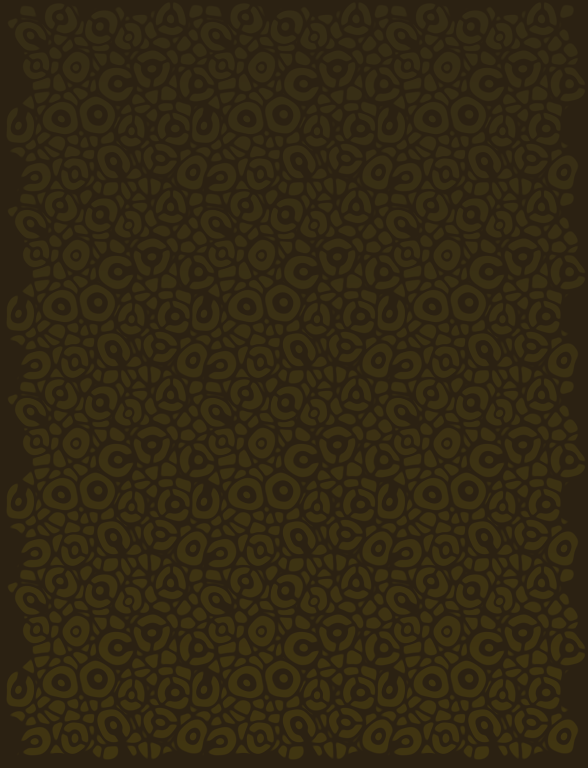
Reproduce this pattern procedurally as a Shadertoy shader.

```glsl
// Leopard print: broken rosettes and small spots in a repeating tile with ragged sides.

const vec3  GROUND      = vec3(0.17, 0.13, 0.07);
const vec3  SPOT_TOP    = vec3(0.21, 0.175, 0.085);
const vec3  SPOT_BOTTOM = vec3(0.252, 0.207, 0.065);

const vec2  TILE        = vec2(0.2415, 0.2448); // tile size, in canvas heights
const vec2  ORIGIN      = vec2(0.008, 0.005);   // top left corner of the print
const vec2  REPEATS     = vec2(3.0, 4.0);
const vec2  ROSETTES    = vec2(5.0, 4.0);       // rosettes per tile, even row count
const float SPOTS       = 13.0;                 // filler spots per tile side
const float GAP         = 0.008;                // half the gap between marks
const float BAND        = 0.021;                // half the rosette band width
const float WARP        = 0.016;
const float WARP_CELLS  = 9.0;
const float TAU         = 6.2831853;

vec3 hash3(vec2 cell) {
    vec3 h = fract(vec3(cell.xyx + 17.3) * vec3(0.1031, 0.1030, 0.0973));
    h += dot(h, h.yxz + 33.33);
    return fract((h.xxy + h.yzz) * h.zyx);
}

float gradientAt(vec2 cell, vec2 f, vec2 corner, float seed) {
    float a = TAU * hash3(mod(cell + corner, WARP_CELLS) + seed).x;
    return dot(vec2(cos(a), sin(a)), f - corner);
}

// Gradient noise that repeats with the tile
float gradientNoise(vec2 p, float seed) {
    vec2 c = floor(p), f = fract(p);
    vec2 u = f * f * f * (f * (f * 6.0 - 15.0) + 10.0);
    return mix(mix(gradientAt(c, f, vec2(0, 0), seed), gradientAt(c, f, vec2(1, 0), seed), u.x),
               mix(gradientAt(c, f, vec2(0, 1), seed), gradientAt(c, f, vec2(1, 1), seed), u.x), u.y);
}

float smoothMax(float a, float b, float k) {
    float h = max(k - abs(a - b), 0.0) / k;
    return max(a, b) + h * h * k * 0.25;
}

// Whole marks are kept or dropped by their centre, which makes the sides ragged
bool insidePrint(vec2 centre) {
    float bump = (fract(centre.y) - 0.43) / 0.13;
    float x = centre.x - 0.04 - 0.11 * exp(-bump * bump);
    return x > 0.0 && x < REPEATS.x && centre.y > 0.03 && centre.y < REPEATS.y;
}

vec2 spotSite(vec2 id) {
    return (id + 0.5 + 0.85 * (hash3(mod(id, SPOTS) + 41.0).xy - 0.5)) / SPOTS;
}

// Rounded Voronoi cells
float spotDistance(vec2 p) {
    vec2 base = floor(p * SPOTS), nearId = base, nearSite = vec2(0);
    float nearest = 9.0;
    for (int y = -1; y <= 1; y++)
    for (int x = -1; x <= 1; x++) {
        vec2 id = base + vec2(x, y), site = spotSite(id);
        float d = distance(p, site);
        if (d < nearest) { nearest = d; nearId = id; nearSite = site; }
    }
    if (!insidePrint(nearSite)) return 1.0;
    float cell = -1.0;
    for (int y = -2; y <= 2; y++)
    for (int x = -2; x <= 2; x++) {
        if (x == 0 && y == 0) continue;
        vec2 site = spotSite(nearId + vec2(x, y));
        float border = dot(p - 0.5 * (site + nearSite), normalize(site - nearSite));
        cell = smoothMax(cell, border, 0.016);
    }
    return cell + GAP;
}

// Returns the drawn rosette in x and its outer body in y
vec2 rosetteDistance(vec2 p) {
    vec2 base = floor(p * ROSETTES), local = vec2(0), middle = vec2(0);
    float body = 9.0, second = 9.0, radius = 0.0, kind = 0.0;
    for (int y = -1; y <= 1; y++)
    for (int x = -2; x <= 2; x++) {
        vec2 id = base + vec2(x, y), wrapped = mod(id, ROSETTES);
        vec3 h = hash3(wrapped + 83.0), g = hash3(wrapped + 127.0);
        vec2 stagger = vec2(0.5 * mod(id.y, 2.0), 0.0);
        vec2 centre = (id + 0.5 + stagger + 0.45 * (h.xy - 0.5)) / ROSETTES;
        float a = TAU * h.z;
        vec2 q = mat2(cos(a), sin(a), -sin(a), cos(a)) * (p - centre);
        q.y *= 1.0 + 0.25 * g.x;
        float r = mix(0.072, 0.102, g.y), d = length(q) - r;
        if (d < body) {
            second = body; body = d;
            local = q; middle = centre; radius = r; kind = floor(g.z * 4.0);
        } else second = min(second, d);
    }
    if (!insidePrint(middle)) return vec2(1.0, body);

    float len = length(local);
    float ring = abs(len - radius + BAND) - BAND;
    if (kind > 0.5) { // one wide opening makes a hook, more are narrow slots
        float sector = TAU / kind;
        float a = mod(atan(local.y, local.x), sector) - 0.5 * sector;
        float ray = cos(a) > 0.0 ? len * abs(sin(a)) : len;
        ring = smoothMax(ring, (kind < 1.5 ? 0.026 : 0.009) - ray, 0.015);
    }
    ring = smoothMax(ring, 0.5 * (body - second) + GAP, 0.015);
    float dot0 = len - min(0.022, radius - 2.0 * BAND - 0.014);
    return vec2(min(ring, dot0), body);
}

void mainImage(out vec4 fragColor, in vec2 fragCoord) {
    vec2 canvas = vec2(fragCoord.x, iResolution.y - fragCoord.y) / iResolution.y;
    vec2 p = (canvas - ORIGIN) / TILE;
    p += WARP * vec2(gradientNoise(p * WARP_CELLS, 5.0), gradientNoise(p * WARP_CELLS, 29.0));

    // Spots fill the room between the rosettes
    vec2 rosette = rosetteDistance(p);
    float spots = smoothMax(spotDistance(p), 2.0 * GAP - rosette.y, 0.02);
    float mark = min(rosette.x, spots);

    float edge = 0.8 / (TILE.y * iResolution.y);
    vec3 spotColor = mix(SPOT_TOP, SPOT_BOTTOM, canvas.y);
    fragColor = vec4(mix(spotColor, GROUND, smoothstep(-edge, edge, mark)), 1.0);
}
```
